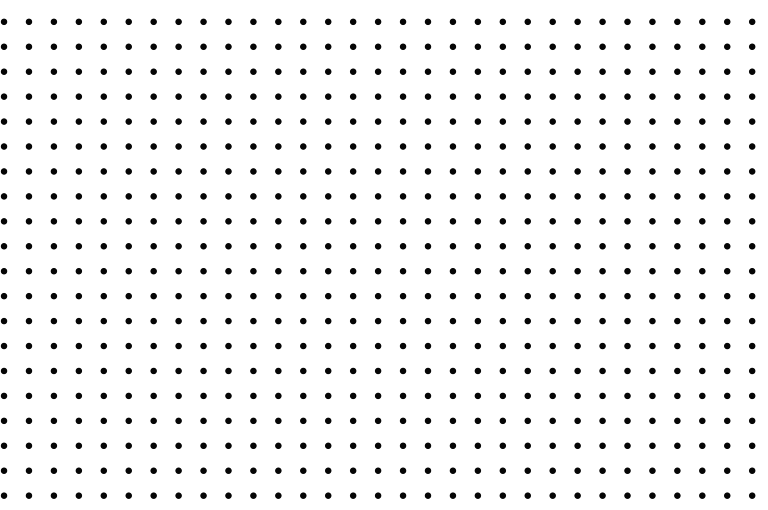
Give the GLSL for this pattern, as a Shadertoy shader.

```glsl
// Square grid of small black dots on white, 31 across and 20 down.

// Signed distance to the nearest dot of the grid
float dotGrid(vec2 p, vec2 firstDot, float pitch, float radius) {
    vec2 cell = clamp(round((p - firstDot) / pitch), vec2(0.0), vec2(30.0, 19.0));
    return length(p - firstDot - cell * pitch) - radius;
}

void mainImage(out vec4 fragColor, in vec2 fragCoord) {
    // Canvas height is one unit
    vec2 p = fragCoord / iResolution.y;
    float pixel = 1.0 / iResolution.y;

    float dist = dotGrid(p, vec2(0.0079, 0.0281), 0.0489, 0.0063);
    float ink = 1.0 - smoothstep(-0.6 * pixel, 0.6 * pixel, dist);

    vec3 color = mix(vec3(1.0), vec3(0.02), ink);
    fragColor = vec4(color, 1.0);
}
```
